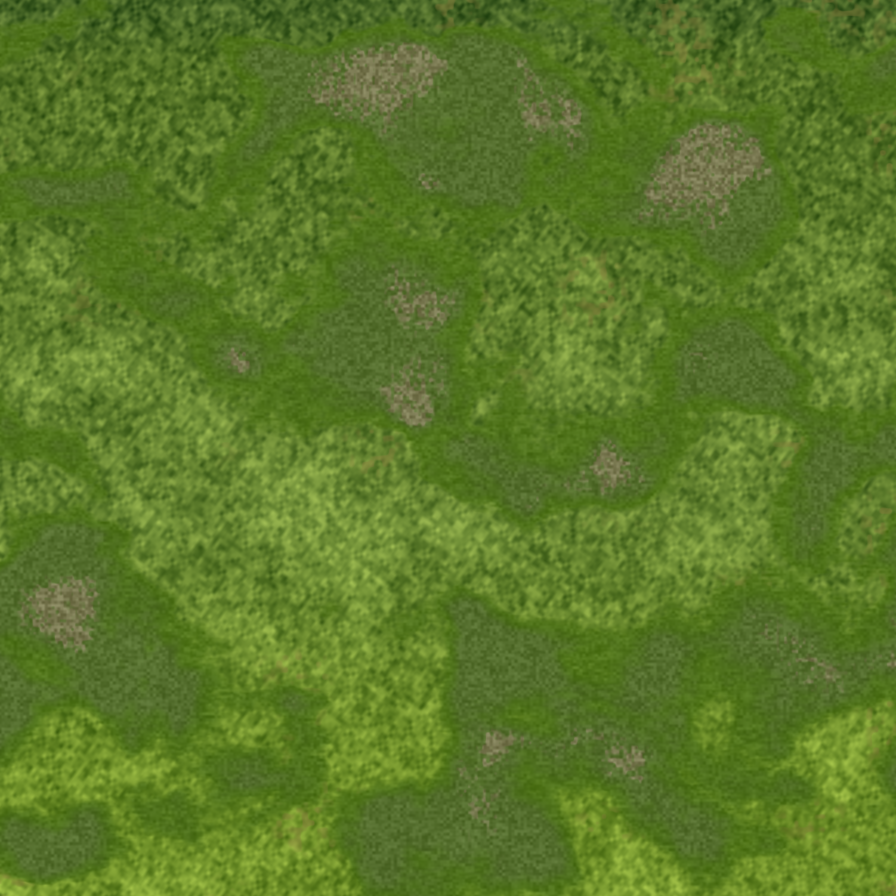
Give the GLSL for this texture, as a three.js fragment shader.

```glsl
// Worn meadow seen from above: mottled grass tufts, smooth moss and bare earth.
// One warped height field sorts the ground into layers, each with its own fine
// grain; the tufts turn from dark green at the top to yellow green at the bottom.
varying vec2 vUv;

float hash(vec2 p) {
  vec3 q = fract(vec3(p.xyx) * 0.1031);
  q += dot(q, q.yzx + 33.33);
  return fract((q.x + q.y) * q.z);
}

float noise(vec2 p) {
  vec2 cell = floor(p);
  vec2 f = fract(p);
  f = f * f * (3.0 - 2.0 * f);
  float low = mix(hash(cell), hash(cell + vec2(1.0, 0.0)), f.x);
  float high = mix(hash(cell + vec2(0.0, 1.0)), hash(cell + vec2(1.0, 1.0)), f.x);
  return mix(low, high, f.y);
}

float fbm(vec2 p) {
  float sum = 0.0;
  float weight = 0.52;
  for (int i = 0; i < 4; i++) {
    sum += weight * noise(p);
    p = mat2(0.8, 0.6, -0.6, 0.8) * p * 1.9 + 17.3;
    weight *= 0.5;
  }
  return sum;
}

// Grass cover: high values are tufts, low values are worn ground
float coverField(vec2 p) {
  vec2 warp = vec2(noise(p * 9.0 + 3.1), noise(p * 9.0 + 41.7)) - 0.5;
  float cover = fbm((p + warp * 0.06) * vec2(8.2, 9.6) + 8.4);
  float band = (p.y - 0.45 - 0.035 * sin(p.x * 7.0)) / 0.07;
  cover += 0.13 * exp(-band * band);
  cover += 0.25 * smoothstep(0.93, 1.0, p.y);
  cover += 0.12 * (1.0 - smoothstep(0.0, 0.08, p.y));
  cover += 0.08 * smoothstep(0.38, 0.5, abs(p.x - 0.5));
  return cover - 0.015;
}

// Clumps of blades, from light tips to dark gaps
vec3 tuftColor(vec2 p, float cover) {
  vec3 color = mix(vec3(0.42, 0.55, 0.15), vec3(0.38, 0.50, 0.18), smoothstep(0.1, 0.45, p.y));
  color = mix(color, vec3(0.33, 0.45, 0.15), smoothstep(0.5, 0.8, p.y));
  color = mix(color, vec3(0.28, 0.40, 0.15), smoothstep(0.92, 0.99, p.y));

  // Sunlit hearts of the clumps, fewer towards the top
  float light = smoothstep(0.5, 0.68, cover) * smoothstep(0.35, 0.75, noise(p * 17.0 + 5.0));
  color += vec3(0.08, 0.08, 0.05) * light * (1.0 - smoothstep(0.6, 0.95, p.y));

  float clump = noise(p * 48.0 + 9.0) - 0.5;
  float leaf = noise(p * vec2(125.0, 108.0)) - 0.5;
  float blade = noise(mat2(0.8, 0.6, -0.6, 0.8) * p * vec2(240.0, 200.0)) - 0.5;
  color += vec3(0.22, 0.21, 0.13) * (0.2 * clump + 0.8 * leaf + 0.85 * blade);

  // Scattered dry stalks
  float dry = smoothstep(0.6, 0.85, noise(p * 12.0 + 71.0)) * smoothstep(0.5, 0.85, noise(p * 135.0 + 20.0));
  return mix(color, vec3(0.52, 0.48, 0.23), 0.5 * dry);
}

void main() {
  vec2 p = vUv;
  float cover = coverField(p);
  float grain = noise(p * 290.0 + 13.0) - 0.5;
  float comb = noise(p * vec2(120.0, 310.0)) - 0.5;
  float ragged = cover + 0.04 * (noise(p * 80.0 + 30.0) - 0.5) + 0.025 * comb;

  // Smooth moss, greyer where the cover thins out
  vec3 moss = mix(vec3(0.31, 0.45, 0.10), vec3(0.295, 0.425, 0.11), noise(p * 18.0));
  float thin = 1.0 - smoothstep(0.34, 0.45, ragged);
  vec3 color = mix(moss, vec3(0.335, 0.43, 0.19), 0.85 * thin);
  color += (0.06 + 0.05 * thin) * grain + 0.04 * comb;

  // Fine pale specks on thin ground, gathering to bare earth in the hollows
  float hollow = (1.0 - smoothstep(0.24, 0.42, cover)) * smoothstep(0.4, 0.75, noise(p * 13.0 + 60.0));
  float speck = noise(p * vec2(235.0, 205.0) + 50.0) - 0.5;
  float earth = smoothstep(0.25, 1.0, hollow + 1.1 * speck) * smoothstep(0.0, 0.45, hollow);
  vec3 soil = vec3(0.51, 0.48, 0.35) + 0.2 * grain;
  color = mix(color, soil, 0.8 * earth);

  // Fresh green fringe, then the tufts
  float fringe = smoothstep(0.42, 0.49, ragged);
  color = mix(color, vec3(0.325, 0.47, 0.10) + 0.09 * grain + 0.07 * comb, 0.6 * fringe);
  float tuft = smoothstep(0.46, 0.545, ragged);
  color = mix(color, tuftColor(p, cover), tuft);

  gl_FragColor = vec4(color, 1.0);
}
```
